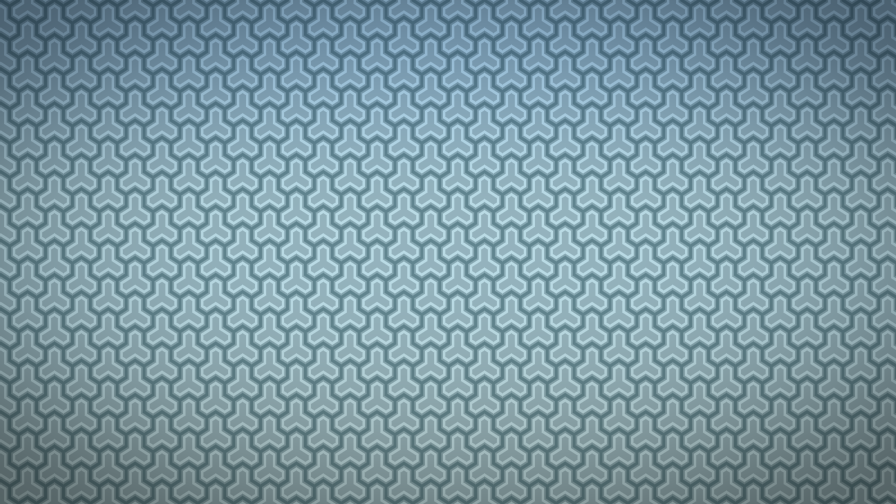
A Shadertoy shader for this pattern:

```glsl
// Interlocking three-armed tiles with pale inset outlines under a soft vignette.

// Layout, in canvas heights
const vec2 SPACING = vec2(0.05333, 0.06806);  // between columns, between rows
const vec2 ORIGIN = vec2(0.0192, 0.0118);     // hub of the central tile

// Line edges, in hexagon sides inward from the tile border
const float GROOVE_END = 0.14;
const float OUTLINE_START = 0.30;
const float OUTLINE_END = 0.54;
const float SOFTNESS = 0.06;

// Colours
const vec3 GROOVE = vec3(0.38, 0.52, 0.56);
const vec3 RIM = vec3(0.53, 0.66, 0.70);
const vec3 OUTLINE = vec3(0.73, 0.86, 0.90);
const vec3 FILL = vec3(0.58, 0.70, 0.74);

// Lighting
const vec3 TOP_TINT = vec3(0.85, 0.91, 1.0);
const vec3 MIDDLE_TINT = vec3(1.0);
const vec3 BOTTOM_TINT = vec3(0.96, 0.93, 0.90);
const float CORNER_LIGHT = 0.60;

const float HALF_WIDTH = 0.866025;            // half width of an arm
const vec2 PITCH = vec2(3.0 * HALF_WIDTH, 3.0);

// Inset from the border of a tile with arms at 90, 210 and 330 degrees;
// negative outside.
float tripodInset(vec2 p) {
    // Fold all three arms onto the right half of the upper one
    vec2 mirror = vec2(0.5, -HALF_WIDTH);
    p.x = abs(p.x);
    p -= 2.0 * max(dot(p, mirror), 0.0) * mirror;
    p.x = abs(p.x);
    float side = HALF_WIDTH - p.x;
    float tip = 2.0 * HALF_WIDTH - dot(p, vec2(0.5, HALF_WIDTH));
    return min(side, tip);
}

// Inset within whichever tile covers p; each column rises by half a pitch
float tilingInset(vec2 p) {
    float column = floor(p.x / PITCH.x);
    float inset = -1.0;
    for (int i = 0; i < 2; i++) {
        float c = column + float(i);
        float row = floor(p.y / PITCH.y - 0.5 * c);
        for (int j = 0; j < 2; j++) {
            vec2 hub = PITCH * vec2(c, row + float(j) + 0.5 * c);
            inset = max(inset, tripodInset(p - hub));
        }
    }
    return inset;
}

float softStep(float edge, float value, float blur) {
    return smoothstep(edge - blur, edge + blur, value);
}

// Cool top, neutral middle, grey bottom, darker toward the corners
vec3 lighting(vec2 uv) {
    vec2 q = 2.0 * uv - 1.0;
    vec3 tint = mix(MIDDLE_TINT, TOP_TINT, smoothstep(0.1, 1.0, q.y));
    tint = mix(tint, BOTTOM_TINT, smoothstep(0.0, 1.0, -q.y));
    return tint * mix(1.0, CORNER_LIGHT, smoothstep(0.0, 2.0, dot(q, q)));
}

void mainImage(out vec4 fragColor, in vec2 fragCoord) {
    vec2 p = (fragCoord - 0.5 * iResolution.xy) / iResolution.y;
    vec2 scale = PITCH / SPACING;
    float inset = tilingInset((p - ORIGIN) * scale);
    float blur = max(SOFTNESS, 0.7 * scale.x / iResolution.y);

    // Nested bands from the groove inward
    vec3 color = mix(GROOVE, RIM, softStep(GROOVE_END, inset, blur));
    color = mix(color, OUTLINE, softStep(OUTLINE_START, inset, blur));
    color = mix(color, FILL, softStep(OUTLINE_END, inset, blur));

    fragColor = vec4(color * lighting(fragCoord / iResolution.xy), 1.0);
}
```
